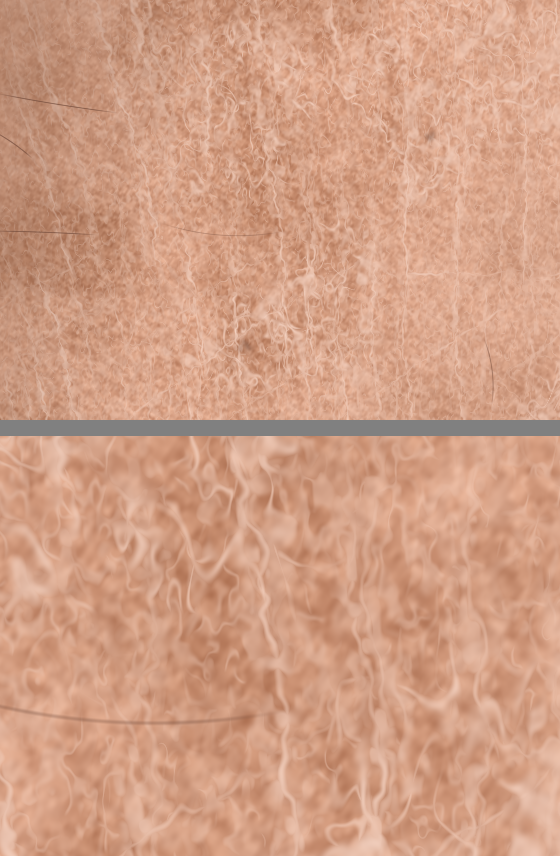
Top, the full canvas; bottom, a detail of the centre.
A WebGL 1 fragment shader for this texture:

```glsl
precision highp float;
// Dry, flaking skin: tan ground, pale creases, curled flakes and a few fine hairs.
uniform vec2 u_resolution;

float hash(vec2 p) {
  vec3 q = fract(p.xyx * 0.1031);
  q += dot(q, q.yzx + 33.33);
  return fract((q.x + q.y) * q.z);
}

float noise(vec2 p) {
  vec2 i = floor(p), f = fract(p);
  f = f * f * (3.0 - 2.0 * f);
  return mix(mix(hash(i), hash(i + vec2(1, 0)), f.x),
             mix(hash(i + vec2(0, 1)), hash(i + vec2(1, 1)), f.x), f.y);
}

mat2 rotation(float a) {
  return mat2(cos(a), sin(a), -sin(a), cos(a));
}

float fbm(vec2 p) {
  float sum = 0.0, gain = 0.5;
  for (int i = 0; i < 4; i++) {
    sum += gain * noise(p);
    p = rotation(0.7) * p * 2.1 + 17.0;
    gain *= 0.5;
  }
  return sum / 0.9375;
}

// Broken, curling contour lines of a warped noise field
float flakes(vec2 p, float scale, float width) {
  vec2 q = rotation(0.25) * (p * vec2(1.25, 0.8)) * scale;
  vec2 warp = vec2(noise(q * 1.4 + 7.0), noise(q * 1.4 + 31.0)) - 0.5;
  float line = 1.0 - smoothstep(0.0, width, abs(noise(q + 1.2 * warp) - 0.5));
  return line * smoothstep(0.2, 0.6, noise(q * 1.1 + 63.0));
}

// Frayed, roughly parallel lines running along the given angle from vertical
float creases(vec2 p, float angle, float spacing, float seed) {
  vec2 dir = vec2(sin(angle), cos(angle));
  float along = dot(p, dir), across = dot(p, vec2(dir.y, -dir.x));
  across += 0.035 * (noise(p * 5.0 + seed) - 0.5)
          + 0.012 * (noise(p * 26.0 + seed) - 0.5)
          + 0.009 * (noise(p * 80.0) - 0.5);
  float id = floor(across / spacing), sum = 0.0;
  for (int i = -1; i <= 1; i++) {
    float k = id + float(i);
    float centre = (k + 0.5 + 0.7 * (hash(vec2(k, seed)) - 0.5)) * spacing;
    float gap = abs(across - centre);
    float strength = smoothstep(0.15, 0.65, noise(vec2(along * 4.0, k * 7.3 + seed)));
    float worn = noise(vec2(along * 45.0, k * 3.7 + seed));
    float core = 1.0 - smoothstep(0.0, 0.003 + 0.003 * worn, gap);
    float fray = exp(-gap * gap / 0.00013) * smoothstep(0.4, 0.75, noise(p * vec2(150.0, 70.0)));
    sum = max(sum, strength * max((0.45 + 0.6 * worn) * core, 0.75 * fray));
  }
  return sum;
}

// Bowed thin hair from a to b, fading at both ends
float hair(vec2 p, vec2 a, vec2 b, float bow) {
  vec2 ab = b - a;
  float t = clamp(dot(p - a, ab) / dot(ab, ab), 0.0, 1.0);
  vec2 side = normalize(vec2(-ab.y, ab.x));
  float d = length(p - a - ab * t - side * bow * 4.0 * t * (1.0 - t));
  return (1.0 - smoothstep(0.0, 0.0026, d)) * smoothstep(0.0, 0.4, t * (1.0 - t) * 2.0);
}

float blob(vec2 p, vec2 centre, float radius) {
  vec2 d = (p - centre) / radius + 0.9 * (noise(p * 60.0) - 0.5);
  return exp(-dot(d, d));
}

void main() {
  vec2 p = gl_FragCoord.xy / u_resolution.y;
  float x = p.x * u_resolution.y / u_resolution.x;
  float focus = mix(0.55, 1.0, smoothstep(0.0, 0.35, x + 0.25 * (1.0 - p.y)));

  // Mottled ground with short slanting grain
  float mottle = fbm(p * 5.0 + 3.0);
  vec3 skin = mix(vec3(0.755, 0.525, 0.405), vec3(0.85, 0.625, 0.51), smoothstep(0.25, 0.75, mottle));
  vec2 slant = rotation(0.6) * p;
  float grain = noise(slant * vec2(65.0, 130.0)) + noise(slant * vec2(190.0, 120.0)) - 1.0;
  skin += 0.11 * focus * grain * vec3(0.9, 1.0, 1.0);

  // Curled flakes, sparse on the smooth patches
  float patches = smoothstep(0.3, 0.55, noise(p * 5.0 + 11.0));
  float curls = max(flakes(p, 16.0, 0.09), max(flakes(p + 4.0, 25.0, 0.14),
                                               0.85 * flakes(p + 9.0, 40.0, 0.2)));
  curls *= mix(0.3, 0.9, patches) * mix(0.4, 1.0, smoothstep(0.1, 0.45, x));
  curls *= 0.55 + 0.6 * noise(p * 90.0);
  float specks = 0.45 * flakes(p + 2.0, 65.0, 0.25);

  // Upright creases lean at the left; oblique ones cross low down
  vec2 lean = vec2(p.x + 0.28 * p.y * (1.0 - smoothstep(0.0, 1.0, p.x)), p.y);
  float lines = creases(lean, 0.0, 0.08, 5.0);
  lines = max(lines, 0.75 * creases(lean, 0.06, 0.065, 29.0));
  float low = 1.0 - smoothstep(0.3, 0.6, p.y);
  lines = max(lines, 0.8 * low * creases(p, 0.95, 0.13, 41.0));
  lines = max(lines, 0.6 * low * creases(p, -0.75, 0.17, 53.0));
  float band = exp(-pow((p.y - 0.35) / 0.025, 2.0)) * smoothstep(0.9, 1.0, p.x);
  lines = max(lines, band * creases(p, 1.53, 0.022, 67.0));

  float scale = max(max(curls, specks), lines) * focus + 0.2 * min(curls, lines);
  vec3 color = mix(skin, vec3(0.96, 0.83, 0.765), clamp(0.8 * scale, 0.0, 1.0));

  // Shade at the upper left, paler pink toward the lower right
  color *= mix(0.86, 1.0, smoothstep(-0.15, 0.45, x + 0.25 * (0.5 - p.y)));
  color = mix(color, vec3(0.9, 0.73, 0.65), 0.28 * smoothstep(0.45, 1.1, x + 0.3 * (0.5 - p.y)));

  // Hairs and small dark pores
  float hairs = max(hair(p, vec2(-0.02, 0.78), vec2(0.29, 0.73), -0.003),
                    hair(p, vec2(-0.03, 0.45), vec2(0.24, 0.44), 0.002));
  hairs = max(hairs, 0.5 * hair(p, vec2(0.38, 0.47), vec2(0.68, 0.45), -0.02));
  hairs = max(hairs, hair(p, vec2(-0.02, 0.69), vec2(0.08, 0.62), 0.004));
  hairs = max(hairs, 0.7 * hair(p, vec2(1.15, 0.2), vec2(1.17, 0.03), 0.012));
  float pores = max(blob(p, vec2(0.585, 0.175), 0.014), 0.8 * blob(p, vec2(1.025, 0.675), 0.011));
  color = mix(color, vec3(0.42, 0.27, 0.21), max(0.6 * hairs, 0.5 * pores));

  gl_FragColor = vec4(clamp(color, 0.0, 1.0), 1.0);
}
```
